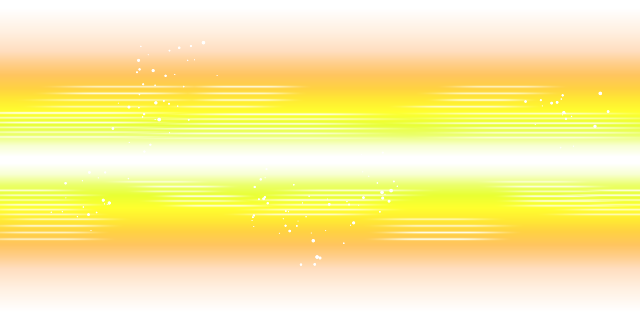
This background is drawn by a Shadertoy shader. Its source:

```glsl
// Lengths are in canvas heights
const float MID_Y = 0.5;
const vec3 STREAK_COLOR = vec3(1.0, 1.0, 0.94);
const float STREAK_WIDTH = 0.0033;
const float SPARSE_GAP = 0.0208;
const float DENSE_GAP = 0.0150;
const int SPARSE_ROWS = 4;
const int DENSE_ROWS = 6;
const int DOTS_PER_CLUSTER = 18;
const float CLUSTER_REACH = 0.15;
const float DOT_MIN = 0.0016;
const float DOT_MAX = 0.0058;

// Gradient stops: colour, distance from the middle line
const int STOP_COUNT = 12;
const vec4 STOPS[STOP_COUNT] = vec4[](
    vec4(1.00, 1.00, 1.00, 0.010), vec4(0.97, 1.00, 0.82, 0.045),
    vec4(0.92, 1.00, 0.42, 0.078), vec4(0.91, 1.00, 0.20, 0.110),
    vec4(1.00, 1.00, 0.18, 0.150), vec4(1.00, 0.91, 0.20, 0.190),
    vec4(1.00, 0.82, 0.26, 0.225), vec4(1.00, 0.77, 0.37, 0.265),
    vec4(1.00, 0.81, 0.55, 0.303), vec4(1.00, 0.87, 0.75, 0.340),
    vec4(1.00, 0.94, 0.88, 0.400), vec4(1.00, 1.00, 1.00, 0.475));

// Streak groups: centre x, top row y, half length, shift per row
const int SPARSE_COUNT = 5;
const vec4 SPARSE[SPARSE_COUNT] = vec4[](
    vec4(0.42, 0.729, 0.29, -0.04), vec4(0.77, 0.729, 0.20, -0.02),
    vec4(1.59, 0.729, 0.23, -0.04), vec4(0.20, 0.315, 0.23, -0.02),
    vec4(1.36, 0.315, 0.24, 0.00));
const int DENSE_COUNT = 8;
const vec4 DENSE[DENSE_COUNT] = vec4[](
    vec4(0.20, 0.647, 0.42, 0.00), vec4(0.88, 0.643, 0.48, -0.02),
    vec4(1.65, 0.645, 0.50, 0.01), vec4(0.52, 0.432, 0.20, 0.03),
    vec4(0.08, 0.405, 0.22, 0.01), vec4(1.10, 0.405, 0.26, -0.03),
    vec4(1.67, 0.432, 0.22, 0.02), vec4(1.96, 0.405, 0.24, 0.00));

const int CLUSTER_COUNT = 7;
const vec2 CLUSTERS[CLUSTER_COUNT] = vec2[](
    vec2(0.56, 0.79), vec2(0.47, 0.63), vec2(1.76, 0.65), vec2(0.29, 0.38),
    vec2(0.88, 0.38), vec2(0.98, 0.28), vec2(1.15, 0.43));

float hash(vec2 p) {
    return fract(sin(dot(p, vec2(127.1, 311.7))) * 43758.5453);
}

vec3 bandColor(float dist) {
    vec3 color = STOPS[0].rgb;
    for (int i = 1; i < STOP_COUNT; i++) {
        float blend = clamp((dist - STOPS[i - 1].w) / (STOPS[i].w - STOPS[i - 1].w), 0.0, 1.0);
        color = mix(color, STOPS[i].rgb, blend);
    }
    return color;
}

// Rows of tapered horizontal light
float streakGroup(vec2 p, vec4 group, int rows, float gap, float pixel) {
    float light = 0.0;
    float width = max(STREAK_WIDTH, 0.7 * pixel);
    for (int i = 0; i < rows; i++) {
        float row = float(i);
        vec2 seed = vec2(row, group.x * 10.0 + group.y);
        float centerX = group.x + row * group.w + (hash(seed) - 0.5) * 0.06;
        float halfLength = group.z * mix(0.8, 1.15, hash(seed + 3.7));
        float across = (p.y - group.y + row * gap) / width;
        float along = abs(p.x - centerX) / halfLength;
        float strength = mix(0.6, 0.95, hash(seed + 8.3));
        light = max(light, strength * exp(-across * across) * (1.0 - smoothstep(0.25, 1.0, along)));
    }
    return light;
}

// Round specks, denser toward the cluster centre
float sparkles(vec2 p, vec2 center, float pixel) {
    float cover = 0.0;
    for (int i = 0; i < DOTS_PER_CLUSTER; i++) {
        vec2 seed = center * 7.0 + float(i) * vec2(1.3, 2.1);
        float angle = 6.28319 * hash(seed);
        float reach = CLUSTER_REACH * pow(hash(seed + 4.1), 0.7);
        vec2 dotCenter = center + reach * vec2(cos(angle), 0.75 * sin(angle));
        float size = hash(seed + 9.2);
        float radius = mix(DOT_MIN, DOT_MAX, size * size);
        cover = max(cover, 1.0 - smoothstep(radius - 0.5 * pixel, radius + 0.5 * pixel, length(p - dotCenter)));
    }
    return cover;
}

void mainImage(out vec4 fragColor, in vec2 fragCoord) {
    vec2 p = fragCoord / iResolution.y;
    float pixel = 1.0 / iResolution.y;
    vec3 color = bandColor(abs(p.y - MID_Y));

    float light = 0.0;
    for (int i = 0; i < SPARSE_COUNT; i++)
        light = max(light, streakGroup(p, SPARSE[i], SPARSE_ROWS, SPARSE_GAP, pixel));
    for (int i = 0; i < DENSE_COUNT; i++)
        light = max(light, streakGroup(p, DENSE[i], DENSE_ROWS, DENSE_GAP, pixel));
    color = mix(color, STREAK_COLOR, light);

    float specks = 0.0;
    for (int i = 0; i < CLUSTER_COUNT; i++)
        specks = max(specks, sparkles(p, CLUSTERS[i], pixel));
    fragColor = vec4(mix(color, vec3(1.0), specks), 1.0);
}
```
